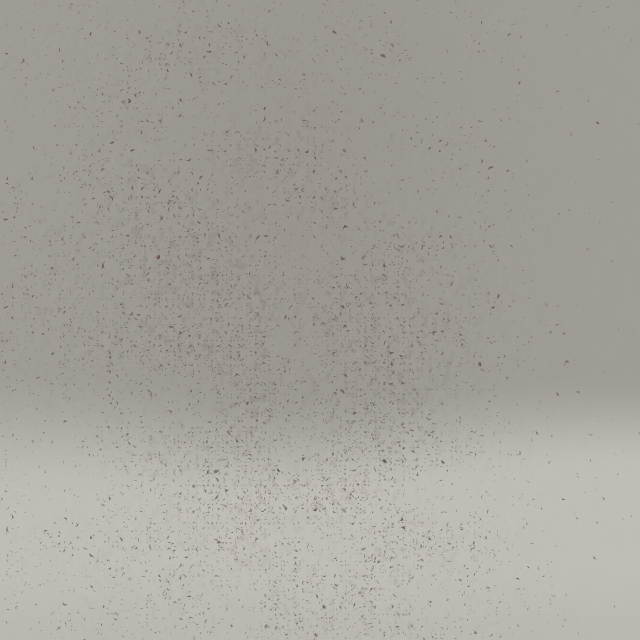
Reproduce this texture procedurally as a WebGL 1 fragment shader.

```glsl
precision highp float;
uniform vec2 u_resolution;

const vec3 SHADE = vec3(0.595, 0.578, 0.555);
const vec3 WALL = vec3(0.625, 0.613, 0.590);
const vec3 LIGHT = vec3(0.752, 0.738, 0.714);
const vec3 RUST = vec3(0.36, 0.25, 0.25);
const vec3 SOOT = vec3(0.31, 0.29, 0.29);

float hash(vec2 p) {
  vec3 q = fract(vec3(p.xyx) * 0.1031);
  q += dot(q, q.yzx + 33.33);
  return fract((q.x + q.y) * q.z);
}

vec2 hash2(vec2 p) {
  return vec2(hash(p), hash(p + 71.7));
}

float noise(vec2 p) {
  vec2 i = floor(p), f = fract(p);
  f = f * f * (3.0 - 2.0 * f);
  float low = mix(hash(i), hash(i + vec2(1.0, 0.0)), f.x);
  float high = mix(hash(i + vec2(0.0, 1.0)), hash(i + 1.0), f.x);
  return mix(low, high, f.y);
}

vec2 rotate(vec2 p, float angle) {
  float c = cos(angle), s = sin(angle);
  return vec2(c * p.x - s * p.y, s * p.x + c * p.y);
}

// Broad light: grey above, a soft bright band below, a dim centre
vec3 background(vec2 uv) {
  float sag = 0.035 * exp(-pow((uv.x - 0.45) / 0.25, 2.0));
  float edge = 0.335 - sag + 0.015 * (uv.x - 0.5);
  float spread = mix(0.11, 0.075, uv.x);
  float lit = 1.0 - smoothstep(edge - spread, edge + spread, uv.y);
  vec2 q = (uv - vec2(0.47, 0.72)) / vec2(0.30, 0.42);
  vec3 wall = mix(WALL, SHADE, 0.85 * exp(-dot(q, q)));
  vec3 light = LIGHT - 0.02 * (1.0 - smoothstep(0.0, 0.12, uv.y));
  return mix(wall, light, lit);
}

// Where dirt gathers: thick in the middle, thin at the right edge
float dirtDensity(vec2 uv) {
  vec2 q = (uv - vec2(0.56 - 0.24 * uv.y, 0.40)) / vec2(0.30, 0.42);
  float clumps = mix(0.45, 1.35, smoothstep(0.25, 0.75, noise(uv * 13.0)));
  float rightFade = 1.0 - smoothstep(0.62, 0.95, uv.x);
  return (0.012 + rightFade * (0.10 + 0.58 * exp(-dot(q, q)))) * clumps;
}

// Coverage of one bent, ragged sliver per grid cell
float flake(vec2 uv, float cells, float amount, float seed, float pixel) {
  vec2 cell = floor(uv * cells);
  vec2 key = cell + seed;
  float present = step(hash(key), amount * dirtDensity((cell + 0.5) / cells));
  vec2 center = mix(vec2(0.27), vec2(0.73), hash2(key + 13.0));
  vec2 p = rotate(fract(uv * cells) - center, 6.2832 * hash(key + 29.0));
  float size = hash(key + 43.0);
  float halfLength = mix(0.09, 0.25, size * size);
  float halfWidth = halfLength * mix(0.28, 0.62, hash(key + 57.0));
  p.y += (hash(key + 83.0) - 0.5) * 5.0 * (p.x * p.x - 0.01);
  float ragged = 0.7 * (noise(p * 14.0 + key) - 0.5);
  float shape = length(p / vec2(halfLength, halfWidth)) - 1.0 + ragged;
  float dist = shape * halfWidth / cells;
  float strength = mix(0.4, 0.9, hash(key + 97.0));
  return present * strength * clamp(0.5 - dist / pixel, 0.0, 1.0);
}

// Faint smears and fine grain, drawn out along a slanted direction
float smears(vec2 uv) {
  float angle = 0.45 * (uv.y - 0.45) * (1.0 - 0.5 * uv.x);
  vec2 p = rotate(uv, angle);
  float broad = noise(p * vec2(75.0, 22.0)) - 0.5;
  float streak = noise(p * vec2(190.0, 70.0) + 19.0) - 0.5;
  float fine = noise(p * vec2(420.0, 260.0) + 37.0) - 0.5;
  return 0.006 * broad + 0.013 * streak + 0.012 * fine;
}

void main() {
  vec2 uv = gl_FragCoord.xy / u_resolution;
  float pixel = 1.0 / min(u_resolution.x, u_resolution.y);
  float density = dirtDensity(uv);
  vec3 color = background(uv);

  // Soft stains around the specks
  color += smears(uv) * (0.35 + 1.1 * min(density, 0.7));
  float stain = smoothstep(0.62, 0.9, noise(uv * vec2(150.0, 120.0) + 5.0));
  color -= vec3(0.045, 0.05, 0.048) * stain * min(density, 0.7);

  // Flakes from coarse to fine, redder in the upper middle
  float redZone = smoothstep(0.30, 0.55, uv.y);
  for (int i = 0; i < 4; i++) {
    float layer = float(i);
    float cells = 66.0 + 34.0 * layer;
    float amount = mix(0.5, 0.62 - 0.2 * uv.y, layer / 3.0);
    float seed = 17.0 + 131.0 * layer;
    float cover = flake(uv + 0.0037 * layer, cells, amount, seed, pixel);
    float tint = redZone * hash(floor(uv * 40.0) + seed);
    color = mix(color, mix(SOOT, RUST, tint), cover * (0.9 - 0.08 * layer));
  }

  gl_FragColor = vec4(color, 1.0);
}
```
